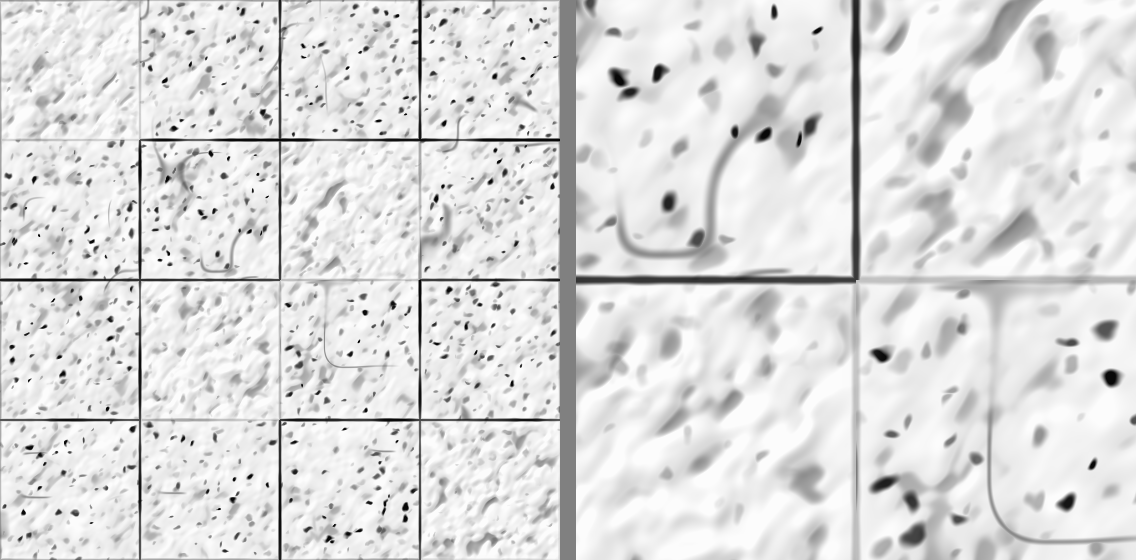
Left, the full canvas; right, a detail of the centre.
This texture map is drawn by a WebGL 2 fragment shader. Its source:

```glsl
#version 300 es
precision highp float;
// Draws a four by four grid of pale, pitted stone tiles with thin dark joints.

uniform vec2 u_resolution;
out vec4 outColor;

const float TILES = 4.0;
const ivec4 ROUGH_COLUMN = ivec4(3, 1, 2, 0);   // coarse tile of each row, bottom up
const float STONE = 0.935;
const float INK = 0.03;
const vec2 GRAIN = vec2(36.0, 62.0);            // along and across the diagonal
const float EMBOSS_STEP = 0.0022;
const float PIT_CELLS = 44.0;
const float PIT_CHANCE = 0.8;
const vec2 PIT_RADIUS = vec2(0.0066, 0.0040);
const float PIT_WARP = 0.006;
const float JOINT_HALF = 0.0015;
const float JOINT_SOFT = 0.0024;
const float BEVEL = 0.0085;

float hash(vec2 p) {
    vec3 q = fract(p.xyx * 0.1031);
    q += dot(q, q.yzx + 33.33);
    return fract((q.x + q.y) * q.z);
}

float noise(vec2 p) {
    vec2 i = floor(p), f = fract(p);
    f = f * f * f * (f * (f * 6.0 - 15.0) + 10.0);
    return mix(mix(hash(i), hash(i + vec2(1, 0)), f.x),
               mix(hash(i + vec2(0, 1)), hash(i + vec2(1, 1)), f.x), f.y);
}

vec2 rotate(vec2 p, float angle) {
    float c = cos(angle), s = sin(angle);
    return vec2(c * p.x + s * p.y, c * p.y - s * p.x);
}

// Stone height, with grain that runs up to the right
float relief(vec2 p) {
    p += 0.012 * vec2(noise(p * 31.0), noise(p * 31.0 + 70.0));
    vec2 q = rotate(p, 0.85) + 5.0;
    return 0.62 * noise(q * GRAIN) + 0.38 * noise(q * GRAIN * 1.9 + 40.0);
}

// Scattered, slanted holes of uneven size and depth
float pits(vec2 p) {
    vec2 w = p + PIT_WARP * (vec2(noise(p * 110.0), noise(p * 110.0 + 50.0)) - 0.5);
    vec2 home = floor(w * PIT_CELLS);
    float depth = 0.0;
    for (int y = -1; y <= 1; y++)
    for (int x = -1; x <= 1; x++) {
        vec2 cell = home + vec2(x, y);
        vec2 key = cell + 9.0;
        vec2 center = (cell + vec2(hash(key), hash(key + 131.0))) / PIT_CELLS;
        float angle = 0.75 + 1.5 * (hash(key + 257.0) - 0.5);
        float size = mix(0.55, 1.25, hash(key + 389.0));
        float d = length(rotate(w - center, angle) / (PIT_RADIUS * size));
        float cluster = noise(cell * 0.3 + 20.0);
        float present = step(hash(key + 521.0), PIT_CHANCE * (0.4 + cluster));
        float strength = hash(key + 643.0);
        strength = mix(0.12, 1.15, strength * strength);
        depth = max(depth, present * strength * (1.0 - smoothstep(0.35, 1.35, d)));
    }
    return min(depth, 1.0);
}

float isRough(vec2 tile) {
    ivec2 t = ivec2(tile);
    if (t.y < 0 || t.y > 3) return 0.0;
    return float(ROUGH_COLUMN[t.y] == t.x);
}

// Ink of one joint; it swells, thins and fades along its length
float joint(float d, float along, float line, float faint) {
    float wear = noise(vec2(along * 17.0, line * 7.3 + 3.0));
    float ragged = noise(vec2(along * 75.0, line * 5.1 + 8.0));
    float halfWidth = JOINT_HALF * (0.25 + wear + 0.5 * ragged);
    float outer = line < 0.5 || line > TILES - 0.5 ? 0.35 : 1.0;
    float ink = mix(0.6 + 0.5 * wear, 0.1 + 0.3 * wear, faint);
    float soft = max(JOINT_SOFT, 1.2 / u_resolution.y);
    return min(ink, 1.0) * outer * (1.0 - smoothstep(halfWidth * 0.5, halfWidth + soft, d));
}

void main() {
    vec2 uv = gl_FragCoord.xy / u_resolution;
    vec2 tile = floor(uv * TILES);
    vec2 line = floor(uv * TILES + 0.5);
    vec2 edge = abs(uv - line / TILES);
    float rough = isRough(tile);

    // Mottled stone, lit from the upper left
    float height = relief(uv);
    vec2 toLight = vec2(-EMBOSS_STEP, EMBOSS_STEP);
    float slope = relief(uv - toLight) - relief(uv + toLight);
    float shade = STONE + 0.14 * (height - 0.5) + mix(0.12, 0.34, rough) * slope;
    shade -= mix(0.20, 0.28, rough) * (1.0 - smoothstep(0.12, 0.36, height));

    // Pale rounded tile edges
    vec2 bevels = exp(-edge * edge / (BEVEL * BEVEL));
    float bevel = max(bevels.x, bevels.y);
    shade = mix(min(shade, 0.99), 0.975, 0.65 * bevel);

    // Pits and a few hairline cracks
    float pit = pits(uv) * mix(1.0, 0.28, rough) * (1.0 - 0.5 * bevel);
    float hairline = 1.0 - smoothstep(0.0, 0.045, abs(noise(uv * 13.0 + 60.0) - 0.5));
    float crack = hairline * smoothstep(0.66, 0.85, noise(uv * 16.0 + 90.0)) * 0.4;
    shade = mix(shade, INK, max(pit, crack * (1.0 - rough)));

    // Joints turn faint on the right of and below a coarse tile
    float upright = joint(edge.x, uv.y, line.x, isRough(vec2(line.x - 1.0, tile.y)));
    float level = joint(edge.y, uv.x, line.y + 11.0 * step(0.5, line.y) * 0.0,
                        isRough(vec2(tile.x, line.y)));
    shade = mix(shade, INK, max(upright, level));

    outColor = vec4(vec3(clamp(shade, 0.0, 1.0)), 1.0);
}
```
